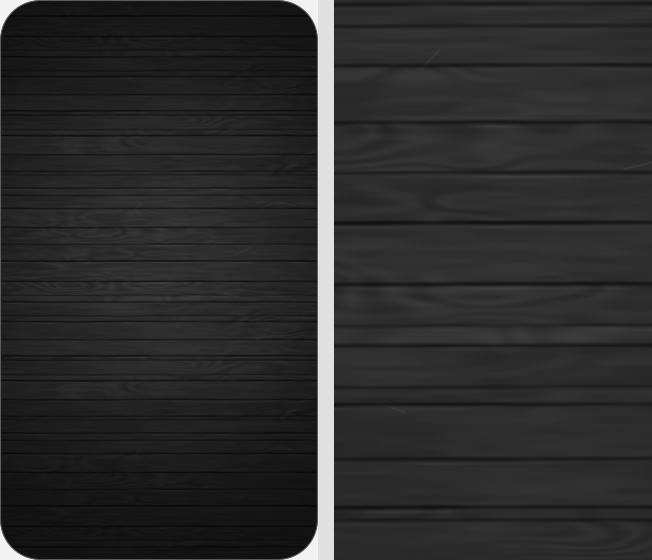
Left: the whole. Right: its middle third, enlarged.
This texture is drawn by a Shadertoy shader. Its source:

```glsl
// Dark horizontal wood planks, lit at the centre, on a pale rounded panel

const float PERIOD = 0.4375;       // height of one repeat of the plank set
const float FIRST_SEAM = 0.065;    // distance of the first repeat from the top
const float TILE_UNITS = 336.0;    // subdivisions used by the seam positions
const int SEAM_COUNT = 19;

// Seam position within the repeat, and its darkness
const vec2 SEAMS[SEAM_COUNT] = vec2[](
    vec2(0, .85), vec2(19, .5), vec2(28, .85), vec2(47, .45), vec2(55, .8),
    vec2(80, .65), vec2(102, .9), vec2(108, .65), vec2(128, .45), vec2(136, .95),
    vec2(162, .75), vec2(185, .6), vec2(190, .4), vec2(208, .75), vec2(218, .6),
    vec2(236, .85), vec2(262, .75), vec2(285, .6), vec2(308, .95));

float hash(vec2 p) {
    vec3 q = fract(vec3(p.xyx) * 0.1031);
    q += dot(q, q.yzx + 33.33);
    return fract((q.x + q.y) * q.z);
}

float noise(vec2 p) {
    vec2 cell = floor(p), f = fract(p);
    f = f * f * (3.0 - 2.0 * f);
    return mix(mix(hash(cell), hash(cell + vec2(1, 0)), f.x),
               mix(hash(cell + vec2(0, 1)), hash(cell + vec2(1, 1)), f.x), f.y);
}

float roundedBox(vec2 p, vec2 halfSize, float radius) {
    vec2 q = abs(p) - halfSize + radius;
    return length(max(q, 0.0)) + min(max(q.x, q.y), 0.0) - radius;
}

float segmentDistance(vec2 p, vec2 a, vec2 b) {
    vec2 ab = b - a;
    return length(p - a - ab * clamp(dot(p - a, ab) / dot(ab, ab), 0.0, 1.0));
}

float line(float dist, float halfWidth, float pixel) {
    float soft = max(pixel, halfWidth);
    return (1.0 - smoothstep(0.0, halfWidth + soft, abs(dist)));
}

// Fine fibres plus patches of curved growth rings
float woodGrain(vec2 p, float plank) {
    vec2 q = p + vec2(plank * 7.3, plank * 3.1);
    float fibres = noise(q * vec2(22, 260)) + 0.6 * noise(q * vec2(55, 420)) - 0.8;
    float field = noise(q * vec2(7, 38)) + 0.3 * noise(q * vec2(24, 90));
    float rings = sin(field * 32.0);
    float patchy = smoothstep(0.35, 0.8, noise(q * vec2(5, 20) + 40.0));
    return 0.17 * fibres + 0.10 * rings * patchy;
}

// Short pale diagonal marks, the same in each repeat
float scratches(vec2 p, float pixel) {
    float marks = 0.0;
    for (int i = 0; i < 14; i++) {
        float k = float(i);
        vec2 start = vec2(hash(vec2(k, 2)) * 0.57, hash(vec2(k, 5)) * PERIOD);
        vec2 span = vec2(0.008 + 0.02 * hash(vec2(k, 8)), 0.024 * (hash(vec2(k, 11)) - 0.5));
        float mark = line(segmentDistance(p, start, start + span), 0.0005, pixel);
        marks += mark * (0.3 + 0.7 * hash(vec2(k, 14)));
    }
    return marks;
}

vec3 planks(vec2 p, float pixel) {
    float row = fract((1.0 - p.y - FIRST_SEAM) / PERIOD);
    vec2 tile = vec2(p.x, row * PERIOD);
    float wobble = 0.0012 * (noise(vec2(p.x * 14.0, 3.0)) - 0.5);
    float plank = 0.0, gap = 0.0, wornEdge = 0.0;

    for (int i = 0; i < SEAM_COUNT; i++) {
        float seam = SEAMS[i].x / TILE_UNITS;
        float dist = (fract(row - seam + 0.5) - 0.5) * PERIOD + wobble;
        float wear = noise(vec2(p.x * 28.0, float(i) * 9.0));
        plank += step(seam, row);
        gap = max(gap, line(dist, 0.0011, pixel) * SEAMS[i].y * (0.65 + 0.35 * wear));
        wornEdge += line(dist - 0.0028, 0.0007, pixel) * SEAMS[i].y * wear * wear;
    }

    // Light falls off from a little above the middle
    vec2 centre = vec2(0.5 * iResolution.x / iResolution.y, 0.54);
    float light = mix(0.192, 0.07, smoothstep(0.0, 0.6, length(p - centre)));
    float tone = 1.0 + 0.14 * (hash(vec2(plank, 17)) - 0.5);
    tone += 0.12 * (noise(tile * vec2(9, 30) + plank) - 0.5);
    tone += woodGrain(tile, plank) + 0.32 * wornEdge + 0.28 * scratches(tile, pixel);
    return vec3(light * tone * (1.0 - 0.68 * gap));
}

void mainImage(out vec4 fragColor, in vec2 fragCoord) {
    const vec3 BACKDROP = vec3(0.95);
    const vec3 RIM = vec3(0.36);
    float pixel = 1.0 / iResolution.y;
    vec2 p = fragCoord * pixel;
    vec2 halfCanvas = 0.5 * iResolution.xy * pixel;

    // Panel with a thin grey rim
    float panel = roundedBox(p - halfCanvas, halfCanvas - 0.001, 0.071);
    vec3 color = planks(p, pixel);
    color = mix(color, RIM, smoothstep(-0.5 * pixel, 0.5 * pixel, panel + 0.001));
    color = mix(color, BACKDROP, smoothstep(-0.5 * pixel, 0.5 * pixel, panel - 0.001));
    fragColor = vec4(color, 1.0);
}
```
